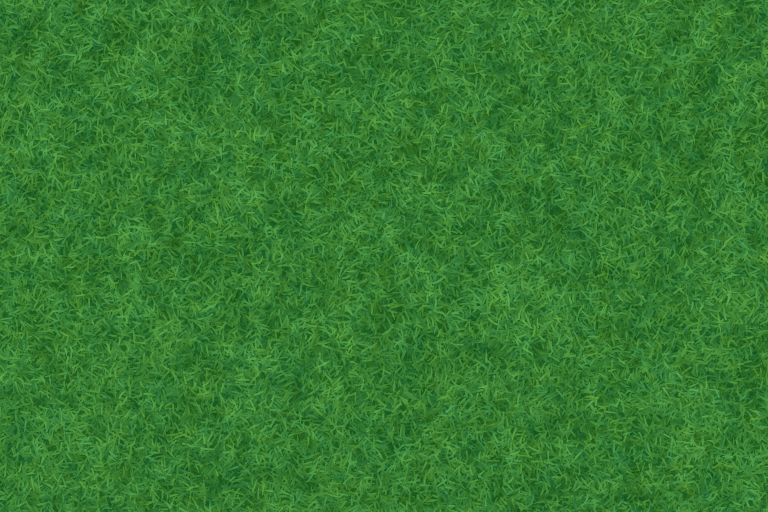
Give the GLSL for this texture, as a WebGL 2 fragment shader.

```glsl
#version 300 es
precision highp float;
// Dense lawn seen from above: short, thin, nearly straight blades pointing every way.
// Jittered grids of blades are painted in layers over dark soil-green, and
// soft noise varies the light and the hue from tuft to tuft.

uniform vec2 u_resolution;
out vec4 fragColor;

// Integer hash giving three values in 0..1
vec3 hash3(ivec3 cell) {
    uvec3 v = uvec3(cell) * 1664525u + 10139u;
    v.x += v.y * v.z;
    v.y += v.z * v.x;
    v.z += v.x * v.y;
    v ^= v >> 16u;
    v.x += v.y * v.z;
    v.y += v.z * v.x;
    v.z += v.x * v.y;
    return vec3(v >> 8u) / 16777216.0;
}

float valueNoise(vec2 p, int seed) {
    ivec2 c = ivec2(floor(p));
    vec2 f = fract(p);
    f = f * f * (3.0 - 2.0 * f);
    float bottom = mix(hash3(ivec3(c, seed)).x, hash3(ivec3(c + ivec2(1, 0), seed)).x, f.x);
    float top = mix(hash3(ivec3(c + ivec2(0, 1), seed)).x, hash3(ivec3(c + 1, seed)).x, f.x);
    return mix(bottom, top, f.y);
}

// Light runs from shade to sun; hue runs from bluish (-1) to yellowish (+1)
vec3 grassColor(float light, float hue) {
    vec3 green = mix(vec3(0.115, 0.36, 0.125), vec3(0.28, 0.56, 0.24), light);
    return green + hue * vec3(0.026, 0.004, -0.036);
}

// Coverage of a bent, tapering blade centred at the origin
float bladeCoverage(vec2 p, float angle, float halfLength, float bend, float aa) {
    vec2 dir = vec2(cos(angle), sin(angle));
    float along = dot(p, dir);
    float s = along / halfLength;
    float across = dot(p, vec2(-dir.y, dir.x)) + bend * (s * s - 0.4);
    float halfWidth = 0.13 * (1.0 - 0.5 * smoothstep(-0.2, 1.0, s));
    float side = clamp((halfWidth - abs(across)) / aa + 0.5, 0.0, 1.0);
    float ends = clamp((halfLength - abs(along)) / aa + 0.5, 0.0, 1.0);
    return side * ends;
}

void main() {
    const float density = 74.0;
    vec2 p = gl_FragCoord.xy / u_resolution.y;
    float aa = density / u_resolution.y;

    // Tufts of light and hue
    float tuftLight = 0.75 * valueNoise(p * 38.0, 91) + 0.25 * valueNoise(p * 13.0, 92) - 0.5;
    float tuftHue = valueNoise(p * 45.0, 93) - 0.5;
    vec3 color = grassColor(0.02 + 0.35 * tuftLight, 0.8 * tuftHue);

    // Blades, from the deepest layer to the top one
    for (int layer = 0; layer < 6; layer++) {
        vec2 q = p * density + float(layer) * vec2(0.37, 0.61);
        ivec2 home = ivec2(floor(q));
        for (int j = -1; j <= 1; j++) {
            for (int i = -1; i <= 1; i++) {
                ivec2 cell = home + ivec2(i, j);
                vec3 place = hash3(ivec3(cell, layer));
                vec3 look = hash3(ivec3(cell, layer + 20));
                float halfLength = mix(0.5, 0.95, look.x);
                float bend = 0.25 * (fract(look.x * 37.0) - 0.5);
                float cover = bladeCoverage(q - vec2(cell) - place.xy,
                                            place.z * 6.2832, halfLength, bend, aa);
                float light = -0.14 + 0.1 * float(layer) + look.y + 0.75 * tuftLight;
                float hue = 2.0 * look.z - 1.0 + 0.8 * tuftHue;
                color = mix(color, grassColor(light, hue), 0.88 * cover);
            }
        }
    }

    fragColor = vec4(color, 1.0);
}
```
